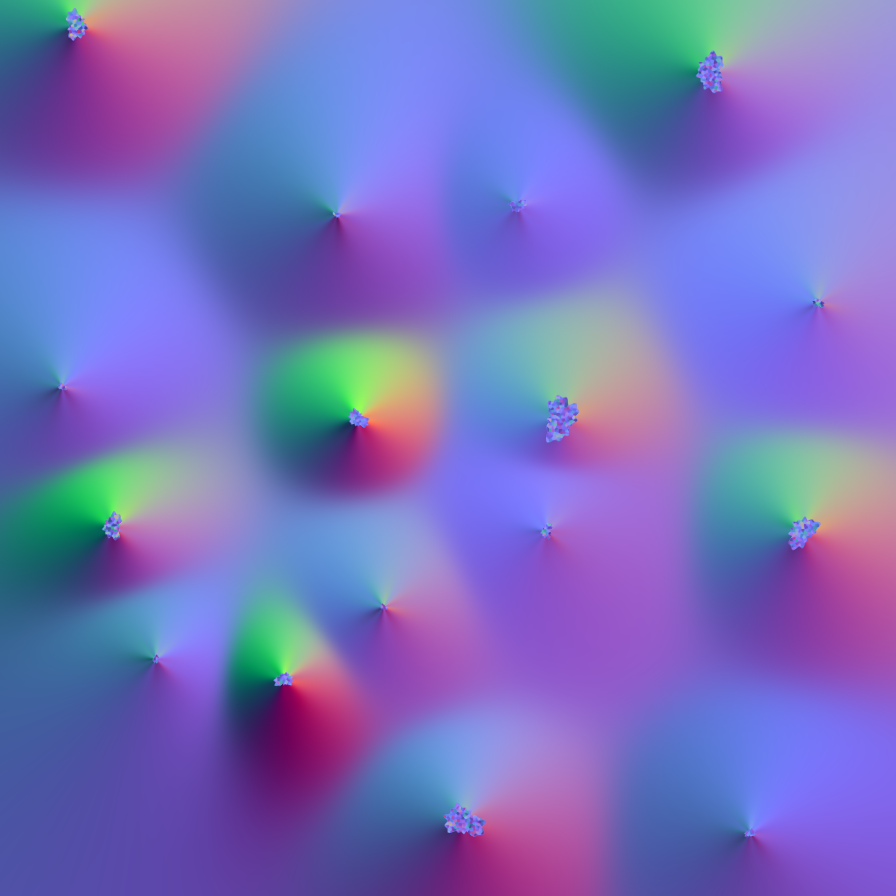
A three.js fragment shader for this texture map:

```glsl
// Normal map of scattered soft cones, each with a small rough, flat tip.
varying vec2 vUv;

const int GRID = 4;               // cones per side before scattering
const float JITTER = 0.9;         // scatter inside a grid cell
const float BLEND_POWER = 6.0;    // higher is a sharper seam between cones
const float SLOPE_MIN = 0.17;
const float SLOPE_MAX = 0.88;
const float SLOPE_FADE = 0.7;     // flattening away from the tip
const float FLARE_REACH = 0.018;  // extent of the steep streaks at a tip
const float TIP_MIN = 0.004;
const float TIP_MAX = 0.026;
const float GRAIN_SCALE = 330.0;
const float GRAIN_SLOPE = 0.8;
const float BLUE_FALLOFF = 1.95;  // loss of blue with steepness
const vec2 LEAN = vec2(-0.08, -0.08);
const float LEAN_SPREAD = 0.42;

vec2 hash2(vec2 p) {
  vec2 k = vec2(dot(p, vec2(127.1, 311.7)), dot(p, vec2(269.5, 183.3)));
  return fract(sin(k) * 43758.55);
}

// Slope to colour: right is red, up is green, flat is blue.
vec3 encodeSlope(vec2 slope) {
  slope /= max(1.0, length(slope));
  return vec3(0.5 + 0.5 * slope, 1.0 / (1.0 + BLUE_FALLOFF * dot(slope, slope)));
}

// Softened cellular noise: each grain is a facet with its own slope.
vec2 grainSlope(vec2 p) {
  vec2 base = floor(p);
  vec2 sum = vec2(0.0);
  float total = 0.0;
  for (int y = -1; y <= 1; y++) {
    for (int x = -1; x <= 1; x++) {
      vec2 cell = base + vec2(float(x), float(y));
      vec2 d = cell + hash2(cell) - p;
      float w = exp(-5.0 * dot(d, d));
      sum += w * (hash2(cell + 37.0) - 0.5);
      total += w;
    }
  }
  return 2.0 * sum / max(total, 0.0001);
}

// Jittered grid, drawn together towards the middle.
vec2 conePosition(vec2 cell) {
  vec2 jitter = (hash2(cell + 5.3) - 0.5) * JITTER;
  vec2 q = (cell + 0.5 + jitter) / float(GRID) - 0.5;
  return 0.5 + q * (0.6 + 0.6 * length(q));
}

// Irregular outline of a tip as a radius factor.
float raggedness(float angle, float seed) {
  return 1.0 + 0.16 * sin(3.0 * angle + seed) + 0.08 * sin(7.0 * angle - 2.0 * seed)
    + 0.08 * sin(13.0 * angle + 3.0 * seed);
}

void main() {
  vec3 blended = vec3(0.0);
  float total = 0.0;
  float tipMask = 0.0;
  float tipRoughness = 0.0;

  for (int j = 0; j < GRID; j++) {
    for (int i = 0; i < GRID; i++) {
      vec2 cell = vec2(float(i), float(j));
      float index = cell.x + cell.y * float(GRID);
      vec2 traits = hash2(cell + 19.7);
      vec2 lean = LEAN + LEAN_SPREAD * (hash2(cell + 71.1) - 0.5);
      float seed = 6.283 * traits.x;

      vec2 d = vUv - conePosition(cell);
      float dist = max(length(d), 0.001);
      float angle = atan(d.y, d.x + 0.00001);

      // Cone slope, with uneven streaks flaring close to the tip
      float rank = fract(index * 0.618 + 0.35);
      float steepness = mix(SLOPE_MIN, SLOPE_MAX, pow(rank, 1.4));
      float flare = exp(-dist / FLARE_REACH);
      float streak = 0.5 + 0.3 * sin(3.0 * angle + seed) + 0.2 * sin(8.0 * angle - seed);
      float turned = angle + 0.4 * flare * sin(5.0 * angle + seed);
      float slope = steepness * exp(-SLOPE_FADE * dist);
      slope += (0.25 + 0.4 * steepness) * flare * streak;
      vec3 color = encodeSlope(slope * vec2(cos(turned), sin(turned)) + lean);

      // Inverse distance weight gives rounded, soft cell borders
      float size = mix(0.7, 1.3, traits.y);
      float weight = pow(dist / size, -BLEND_POWER);
      blended += weight * color;
      total += weight;

      // Flat tip, stretched along a random axis
      float tipRank = fract(index * 0.382 + 0.15);
      float radius = mix(TIP_MIN, TIP_MAX, tipRank * tipRank);
      radius *= raggedness(angle, seed) * (0.8 + 0.2 * cos(2.0 * (angle - seed)));
      float mask = 1.0 - smoothstep(-0.0012, 0.0012, dist - radius);
      tipRoughness = mix(tipRoughness, mix(0.35, 1.0, traits.y), mask);
      tipMask = max(tipMask, mask);
    }
  }

  vec3 color = blended / total;
  vec2 grain = grainSlope(vUv * GRAIN_SCALE) * GRAIN_SLOPE * tipRoughness;
  color = mix(color, encodeSlope(grain + 0.5 * LEAN), tipMask);
  gl_FragColor = vec4(color, 1.0);
}
```
